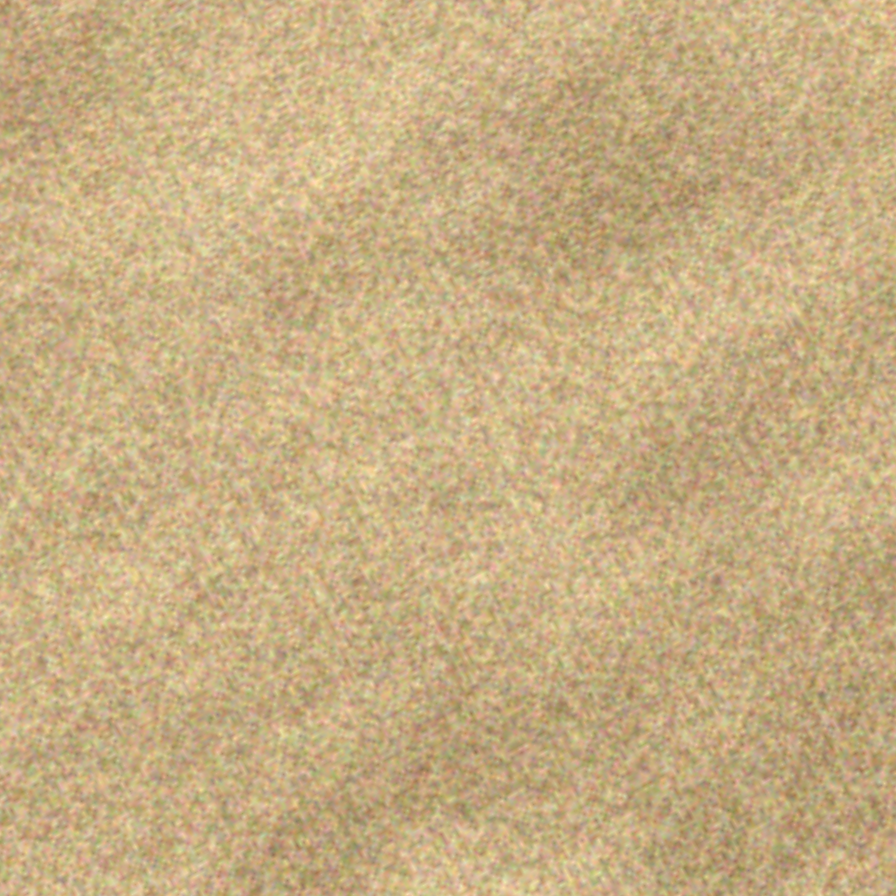
Reproduce this texture procedurally as a Shadertoy shader.

```glsl
// Fine multicoloured sand: soft diagonal drifts of light and shade,
// made of stretched fractal noise, under two turned layers of small
// grains that vary mostly in brightness and a little in tint.

#define SAND_COLOR vec3(0.779, 0.682, 0.514)
#define DRIFT_TINT vec3(1.0, 1.0, 0.9)
#define DRIFT_ANGLE 0.62
#define DRIFT_SCALE vec2(2.8, 7.5)
#define DRIFT_CONTRAST 0.25
#define FINE_ACROSS 245.0
#define COARSE_ACROSS 130.0
#define COARSE_LIGHT 0.13
#define COARSE_TINT 0.06
#define FINE_LIGHT 0.165
#define FINE_TINT 0.145

float hash(vec2 p) {
    return fract(sin(dot(p, vec2(127.1, 311.7))) * 43758.5453);
}

// Four independent values per cell: red, green, blue and brightness.
vec4 hash4(vec2 p) {
    return vec4(hash(p), hash(p + 37.3), hash(p + 71.9), hash(p + 113.7));
}

vec2 turn(vec2 p, float angle) {
    float c = cos(angle);
    float s = sin(angle);
    return vec2(c * p.x + s * p.y, c * p.y - s * p.x);
}

float valueNoise(vec2 p) {
    vec2 cell = floor(p);
    vec2 f = fract(p);
    f = f * f * (3.0 - 2.0 * f);
    float low = mix(hash(cell), hash(cell + vec2(1, 0)), f.x);
    float high = mix(hash(cell + vec2(0, 1)), hash(cell + vec2(1, 1)), f.x);
    return mix(low, high, f.y);
}

// Linear blending between cells gives soft grains, centred on zero.
vec4 grainNoise(vec2 p) {
    vec2 cell = floor(p);
    vec2 f = fract(p);
    vec4 low = mix(hash4(cell), hash4(cell + vec2(1, 0)), f.x);
    vec4 high = mix(hash4(cell + vec2(0, 1)), hash4(cell + vec2(1, 1)), f.x);
    return mix(low, high, f.y) - 0.5;
}

// Fractal noise centred on zero.
float fbm(vec2 p) {
    float sum = 0.0;
    float weight = 0.5;
    for (int octave = 0; octave < 6; octave++) {
        sum += weight * (valueNoise(p) - 0.5);
        p = p * 2.03 + vec2(17.7, 9.2);
        weight *= 0.6;
    }
    return sum;
}

void mainImage(out vec4 fragColor, in vec2 fragCoord) {
    vec2 uv = fragCoord / iResolution.y;

    // Drifts stretched along the rising diagonal, slightly bent.
    vec2 along = turn(uv, DRIFT_ANGLE);
    along.y += 0.06 * (valueNoise(uv * 3.0 + 5.0) - 0.5);
    float drift = fbm(along * DRIFT_SCALE + vec2(3.1, 21.4));
    vec3 color = SAND_COLOR + DRIFT_TINT * drift * DRIFT_CONTRAST;

    // Grains: turned lattices of two sizes hide the grid.
    vec4 fine = grainNoise(turn(uv, 0.5) * FINE_ACROSS);
    vec4 coarse = grainNoise(turn(uv, 1.1) * COARSE_ACROSS + 31.0);
    color += fine.w * FINE_LIGHT + fine.rgb * FINE_TINT;
    color += coarse.w * COARSE_LIGHT + coarse.rgb * COARSE_TINT;

    fragColor = vec4(clamp(color, 0.0, 1.0), 1.0);
}
```
